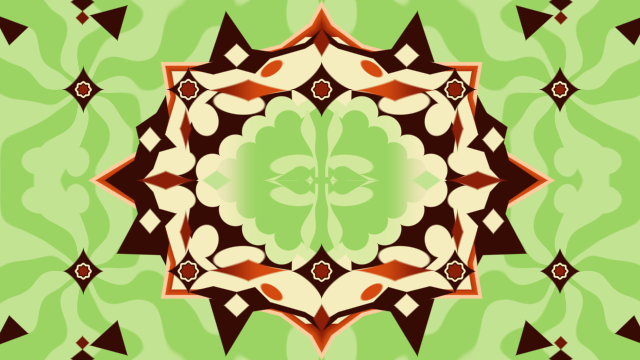
This pattern is drawn by a WebGL 2 fragment shader. Its source:

```glsl
#version 300 es
precision highp float;
// Mirrored ornament: a pointed star frame with dark scalloped bands on a
// leafy green ground. One quadrant is folded out by abs(), then painted
// back to front with distance functions; the canvas is 4.32 units high.
uniform vec2 u_resolution;
out vec4 fragColor;

const vec3 LEAF = vec3(.61, .83, .39), PALE = vec3(.76, .89, .57);
const vec3 MINT = vec3(.82, .91, .61), CREAM = vec3(.96, .93, .74);
const vec3 DARK = vec3(.21, .045, .015), RED = vec3(.55, .12, .03);
const vec3 ORANGE = vec3(.83, .29, .06), PEACH = vec3(.99, .8, .62);

// Corners are given as x, y pairs
float polygon(vec2 p, float v[24]) {
  float d = 1e3, side = 1.;
  for (int i = 0, j = 11; i < 12; j = i++) {
    vec2 a = vec2(v[2 * i], v[2 * i + 1]), z = vec2(v[2 * j], v[2 * j + 1]);
    vec2 e = z - a, w = p - a;
    vec2 b = w - e * clamp(dot(w, e) / dot(e, e), 0., 1.);
    d = min(d, dot(b, b));
    bvec3 c = bvec3(p.y >= a.y, p.y < z.y, e.x * w.y > e.y * w.x);
    if (all(c) || all(not(c))) side = -side;
  }
  return side * sqrt(d);
}

float edge(vec2 p, vec2 a, vec2 b) {
  vec2 e = normalize(b - a);
  return dot(p - a, vec2(-e.y, e.x));
}

float tri(vec2 p, vec2 a, vec2 b, vec2 c) {
  float s = -sign(edge(c, a, b));
  return max(s * edge(p, a, b), max(s * edge(p, b, c), s * edge(p, c, a)));
}

// Boxes hold centre and radii
float oval(vec2 p, vec4 box, float tilt) {
  float s = sin(tilt), k = cos(tilt);
  vec2 q = mat2(k, -s, s, k) * (p - box.xy);
  return (length(q / box.zw) - 1.) * min(box.z, box.w);
}

// Four-pointed star; bend below 1 makes the sides hollow
float spark(vec2 p, vec4 box, float bend) {
  vec2 q = pow(abs((p - box.xy) / box.zw) + 1e-4, vec2(bend));
  return (q.x + q.y - 1.) * min(box.z, box.w) * .6;
}

// Rhombus with a row of round lobes along its side
float scallops(vec2 p) {
  float d = (p.x / 1.5 + p.y / 1.1 - 1.) * .88;
  for (int i = 0; i < 4; i++)
    d = min(d, length(p - mix(vec2(1.31, .12), vec2(.48, .81), float(i) / 3.)) - .2);
  return d;
}

void paint(inout vec3 col, vec3 ink, float d, float aa) {
  col = mix(col, ink, smoothstep(aa, -aa, d));
}

void flower(inout vec3 col, vec2 p, vec4 box, float core, float aa) {
  vec2 q = p - box.xy;
  float d = length(q) - core * (1. + .07 * cos(8. * atan(q.y, q.x)));
  paint(col, DARK, spark(p, box, .75), aa);
  paint(col, CREAM, d, aa);
  paint(col, DARK, d + .025, aa);
  paint(col, RED, d + .04, aa);
}

// Pale petals around the outer flowers, with rounded lobes between
float foliage(vec2 p) {
  vec2 q = p - vec2(2.87, 1.09);
  float d = .07 * cos(7. * atan(q.y, q.x) + 1.3 * sin(5. * length(q)))
    + .06 * sin(6.5 * p.x) * cos(7. * p.y + 2. * q.x);
  d = min(d, oval(p, vec4(3.36, .23, .24, .17), 0.));
  return min(d, oval(p, vec4(2.93, .22, .14, .18), .3));
}

void main() {
  vec2 s = (gl_FragCoord.xy - u_resolution * vec2(.5026, .499)) * 4.32 / u_resolution.y;
  vec2 p = abs(s);
  float aa = 3.6 / u_resolution.y, low = step(s.y, 0.);

  // Ground, its dark accents and the spikes
  vec3 col = LEAF;
  paint(col, PALE, foliage(p), aa);
  flower(col, p, vec4(2.86, 1.09, .24, .28), .095, aa);
  float d = tri(p, vec2(2.33, 2.1), vec2(2.78, 1.98), vec2(2.45, 1.68));
  d = min(d, tri(p, vec2(3.52, 1.84), vec2(3.95, 2), vec2(3.75, 1.62)));
  d = min(d, spark(p, vec4(2.87, 2.14, .14, .11), 1.));
  d = min(d, tri(p, vec2(1.15, 2.03 + .08 * low), vec2(1.36, 1.4), vec2(.75, 1.45)));
  d = min(d, tri(p, mix(vec2(2.23, .64), vec2(2.46, .88), low), vec2(2.15, .3), vec2(1.85, .9)));
  paint(col, DARK, d, aa);
  paint(col, RED * .8, spark(p, vec4(2.87, 1.95, .08, .08), 1.), aa);

  // Star frame: peach rim, glowing border, cream field
  float star = polygon(p, float[24](-.6, -.4, -.15, 1.89, 0., 2.16, .15, 1.89, .5, 1.63, 1.32, 1.42,
    1.93, 1.42, 1.86, 1., 1.98, .6, 2.2, .36, 2.8, 0., 2.1, -.4));
  paint(col, PEACH, star, aa);
  paint(col, mix(ORANGE, RED, smoothstep(.05, .16, -star)), star + .045, aa);
  paint(col, CREAM, max(star + .11, max(p.x - 2.15, p.y - 1.72)), aa);

  // Dark ring, flank and crest with cream lobes
  float ring = polygon(p, float[24](.36, 1.08, .75, 1.02, 1.2, 1.1, 1.45, .88, 1.62, .6, 1.58, .34,
    1.85, .12, 1.6, 0., 1.6, -.2, 1.3, -.1, .8, .4, .35, .8));
  float flank = polygon(p, float[24](2.6, 0., 2.25, .24, 2.2, .42, 2.04, .7, 1.87, 1.02, 1.83, .75,
    1.88, .55, 1.74, .4, 1.95, .34, 2.02, .14, 2.15, 0., 2.3, -.1));
  float crest = polygon(p, float[24](0., 1.82, .2, 1.65, .6, 1.54, 1., 1.6, 1.32, 1.42, 1.6, 1.34,
    1.3, 1.27, 1.02, 1.34, .8, 1.28, .62, 1.46, .2, 1.58, 0., 1.7));
  paint(col, DARK, min(ring, min(flank, crest)), aa);
  d = min(spark(p, vec4(2.06, .49, .13, .15), 1.), spark(p, vec4(1.02, 1.5, .15, .14), 1.));
  d = min(d, oval(p, vec4(.99, .93, .31, .14), .1));
  d = min(d, oval(p, vec4(1.4, .73, .16, .2), -.3));
  d = min(d, oval(p, vec4(1.74, .21, .23, .15), -.2));
  paint(col, CREAM, d, aa);

  // Red leaves and curls
  vec3 ember = mix(ORANGE, RED, smoothstep(.7, 1.2, p.x) * step(p.y, 1.3));
  d = min(spark(p, vec4(.88, 1.08, .46, .13), .85), spark(p, vec4(1.87, 0, .34, .11), .9));
  d = min(d, oval(p, vec4(.6, 1.34, .15, .07), -.6));
  d = min(d, spark(p, vec4(1.63, .62, .07, .24), .9));
  paint(col, ember, d, aa);
  paint(col, RED, spark(p, vec4(0, 1.66, .1, .17), 1.), aa);

  // Scalloped opening, fading to cream at its sides
  float fade = smoothstep(.75, 1.25, p.x);
  paint(col, mix(vec3(.86, .92, .65), CREAM, fade), scallops(p), aa);
  paint(col, mix(LEAF, CREAM * .97, fade), scallops(p * 1.2) / 1.2, aa);
  paint(col, PALE, spark(p, vec4(1.26, 0, .17, .12), 1.), aa);

  // Heart wings and stems
  float wing = min(oval(p, vec4(.34, .19, .28, .115), -.12), tri(p, vec2(.2, .16), vec2(.68, 0), vec2(.1, 0)));
  float heart = min(oval(p, vec4(.25, .08, .115, .09), 0.), tri(p, vec2(.3, .16), vec2(.57, 0), vec2(.25, 0)));
  float bulb = smoothstep(.3, .6, p.y) * smoothstep(.85, .6, p.y);
  float stem = abs(p.x - .06 - .11 * smoothstep(.1, .7, p.y)) - .018 - .07 * bulb;
  paint(col, MINT, wing, aa);
  paint(col, LEAF, heart, aa);
  paint(col, MINT, max(stem, abs(p.y - .44) - .4), aa);

  // Flowers on the frame
  flower(col, p, vec4(0, 1.09, .36, .33), .12, aa);
  flower(col, p, vec4(1.6, 1.09, .25, .27), .12, aa);
  fragColor = vec4(col, 1);
}
```
